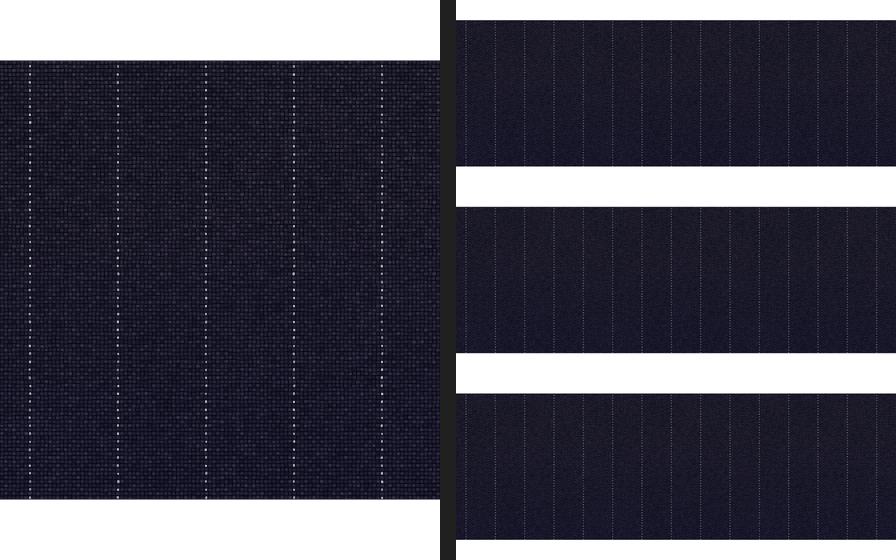
Left: one tile. Right: repeated 3 by 3.
Reproduce this texture procedurally as a Shadertoy shader.

```glsl
#define THREADS 110.0
#define STRIPES 5.0
#define STRIPE_COLUMN 7.0
#define MARGIN 0.108
#define WOBBLE 0.22
#define WEAR 0.45
#define GAP_COLOR vec3(0.035, 0.034, 0.085)
#define YARN_COLOR vec3(0.195, 0.185, 0.250)
#define PIN_COLOR vec3(0.76, 0.77, 0.79)
#define PAPER_COLOR vec3(1.0)

const float PI = 3.14159265;

float hash(vec2 p) {
    vec3 q = fract(p.xyx * vec3(0.1031, 0.1030, 0.0973));
    q += dot(q, q.yzx + 33.33);
    return fract((q.x + q.y) * q.z);
}

vec2 gradient(vec2 cell, vec2 period) {
    float angle = 2.0 * PI * hash(mod(cell, period) + period.yx);
    return vec2(cos(angle), sin(angle));
}

// Gradient noise over the unit square, wrapping after a whole period
float noise(vec2 uv, vec2 period) {
    vec2 p = uv * period;
    vec2 i = floor(p), f = p - i;
    vec2 s = f * f * f * (f * (f * 6.0 - 15.0) + 10.0);
    vec2 e = vec2(1.0, 0.0);
    float a = dot(gradient(i, period), f);
    float b = dot(gradient(i + e.xy, period), f - e.xy);
    float c = dot(gradient(i + e.yx, period), f - e.yx);
    float d = dot(gradient(i + e.xx, period), f - e.xx);
    return mix(mix(a, b, s.x), mix(c, d, s.x), s.y);
}

vec3 fabric(vec2 cloth) {
    // Slightly uneven thread grid
    vec2 bend = vec2(noise(cloth, vec2(24.0, 40.0)), noise(cloth, vec2(36.0, 55.0)));
    vec2 grid = cloth * THREADS + WOBBLE * bend;
    vec2 id = mod(floor(grid), THREADS);
    vec2 f = fract(grid) - 0.5;
    float warpUp = mod(id.x + id.y, 2.0);

    // Plain weave: rounded floats, alternately weft and warp
    vec2 bulge = max(cos(PI * f), 0.0);
    float weft = sqrt(bulge.x) * bulge.y;
    float warp = bulge.x * sqrt(bulge.y) * 0.72;
    float height = mix(weft, warp, warpUp);

    // Slubs along both threads, single worn floats and broad shading
    float slub = noise(cloth, vec2(28.0, THREADS)) + 0.6 * noise(cloth, vec2(THREADS, 20.0));
    float shade = noise(cloth, vec2(4.0, 4.0));
    float gain = 1.0 + WEAR * (slub + hash(id) - 0.5) + 0.12 * shade;
    vec3 color = mix(GAP_COLOR, YARN_COLOR, height * gain);
    color *= mix(vec3(0.91, 0.90, 1.03), vec3(1.05, 1.04, 1.01), smoothstep(0.0, 1.0, cloth.y));

    // Pale pinstripe warp, showing wherever it passes over the weft
    float pitch = THREADS / STRIPES;
    float onStripe = 1.0 - step(0.5, abs(mod(id.x, pitch) - STRIPE_COLUMN));
    float luck = hash(id + 17.0);
    float size = mix(0.88, 1.06, luck);
    float dotMask = 1.0 - smoothstep(0.3, 1.0, length(f / (size * vec2(0.43, 0.50))));
    float strength = mix(0.65, 1.0, hash(id.yx + 5.0));
    return mix(color, PIN_COLOR, onStripe * warpUp * dotMask * strength);
}

void mainImage(out vec4 fragColor, in vec2 fragCoord) {
    vec2 uv = fragCoord / iResolution.xy;
    vec2 cloth = vec2(uv.x, (uv.y - MARGIN) / (1.0 - 2.0 * MARGIN));

    // Plain bands above and below the cloth
    float inside = 0.5 - MARGIN - abs(uv.y - 0.5);
    float mask = clamp(inside * iResolution.y + 0.5, 0.0, 1.0);
    fragColor = vec4(mix(PAPER_COLOR, fabric(cloth), mask), 1.0);
}
```
